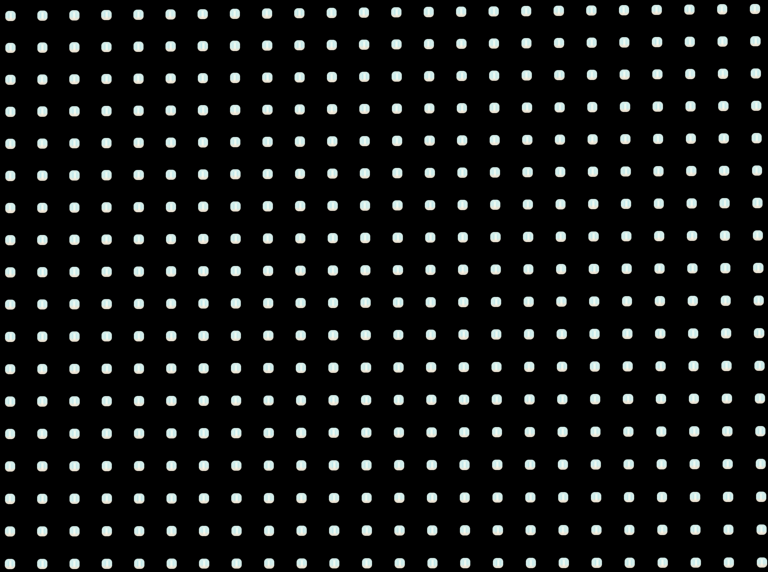
This pattern is drawn by a Shadertoy shader. Its source:

```glsl
const vec2 PAGE = vec2(768.0, 573.0);
const vec2 LAST_DOT = vec2(23.0, 17.0);   // 24 columns, 18 rows
const vec3 COOL = vec3(0.84, 0.94, 0.93);
const vec3 WARM = vec3(0.93, 0.90, 0.84);

// Departure of the slightly skewed, stretched lattice from a regular one
vec2 latticeWarp(vec2 t) {
    vec2 skew = vec2(-0.5 * t.y, -7.0 * t.x) + vec2(7.5, 5.5) * t.x * t.y;
    vec2 stretch = -vec2(10.5, 6.0) * t * (1.0 - t);
    return skew + stretch;
}

vec2 latticePoint(vec2 t, vec2 start, vec2 span) {
    return start + span * t + latticeWarp(t);
}

// Fixed-point inverse of latticePoint
vec2 latticeCoord(vec2 p, vec2 start, vec2 span) {
    vec2 t = (p - start) / span;
    for (int i = 0; i < 3; i++) {
        t = (p - start - latticeWarp(t)) / span;
    }
    return t;
}

float roundedBox(vec2 p, vec2 halfSize, float radius) {
    vec2 q = abs(p) - halfSize + radius;
    return length(max(q, 0.0)) + min(max(q.x, q.y), 0.0) - radius;
}

// Smooth variation from dot to dot, in -1..1
float layeredSines(vec2 id, float phase) {
    return 0.5 * sin(id.x * 2.17 + id.y * 0.71 + phase)
         + 0.3 * sin(id.y * 2.63 - id.x * 0.39 + phase * 1.7)
         + 0.2 * sin(id.x * 4.91 + id.y * 3.37);
}

float band(float x, float width) {
    return exp(-x * x / (width * width));
}

// Pearly fill: cool body, warm foot and a pale upright slit
vec3 pearl(vec2 p, vec2 id) {
    float drift = layeredSines(id, 0.6);
    float x = p.x - 0.6 * drift;
    float foot = smoothstep(0.8, 4.0, p.y + 0.8 * layeredSines(id, 2.4));
    float slit = band(x, 1.1) * smoothstep(4.2, 2.2, abs(p.y));
    float slitEdge = band(abs(x) - 2.0, 0.7) * smoothstep(3.8, 2.0, abs(p.y));
    vec3 color = mix(COOL, WARM, clamp(foot + 0.45 * slit, 0.0, 1.0));
    color += 0.06 * slit;
    color -= vec3(0.09, 0.03, 0.01) * slitEdge * (0.7 + 0.3 * drift);
    return color;
}

void mainImage(out vec4 fragColor, in vec2 fragCoord) {
    // Page coordinates run downward from the top left
    vec2 uv = fragCoord / iResolution.xy;
    vec2 p = vec2(uv.x, 1.0 - uv.y) * PAGE;
    float pixel = PAGE.x / iResolution.x;

    // Nearest dot of the lattice
    vec2 start = vec2(10.5, 16.0);
    vec2 span = vec2(744.5, 549.0);
    vec2 id = round(latticeCoord(p, start, span) * LAST_DOT);
    id = clamp(id, vec2(0.0), LAST_DOT);
    vec2 local = p - latticePoint(id / LAST_DOT, start, span);

    // Rounded, almost square outline with a soft rim
    vec2 halfSize = vec2(5.1) + 0.15 * vec2(layeredSines(id, 1.3), layeredSines(id, 4.1));
    float dist = roundedBox(local, halfSize, 3.8);
    float softness = max(0.8, 0.7 * pixel);
    float coverage = smoothstep(softness, -softness, dist);

    fragColor = vec4(pearl(local, id) * coverage, 1.0);
}
```
